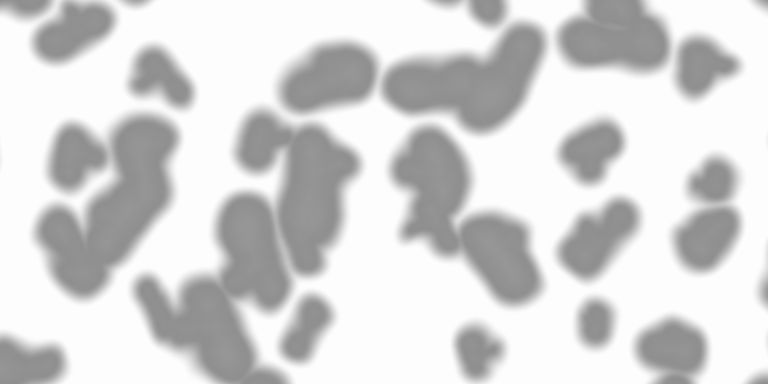
A Shadertoy shader for this pattern:

```glsl
// Soft grey clumps scattered on a white ground.
// Each cell of a jittered grid holds a waisted body with a side lobe; all are
// blended as distance fields, gently warped, then shaded with a blurred edge.

const vec3  GROUND_COLOR  = vec3(0.992);
const vec3  RIM_COLOR     = vec3(0.562);
const vec3  CORE_COLOR    = vec3(0.588);
const float CELL_SIZE     = 0.24;             // in canvas heights
const float JITTER        = 0.16;             // full range of centre offsets
const float PRESENCE      = 0.90;             // share of occupied cells
const vec2  SIZE_RANGE    = vec2(0.60, 1.20);
const vec2  RADIUS_RANGE  = vec2(0.050, 0.081);
const vec2  HALF_LENGTH   = vec2(0.030, 0.078);
const float MEAN_ANGLE    = 1.05;             // bodies mostly lean up and right
const float ANGLE_SPREAD  = 2.5;
const float MAX_WAIST     = 0.6;              // 0 straight sides, 1 two discs
const float WAIST_BLEND   = 0.07;
const vec2  LOBE_REACH    = vec2(0.015, 0.085);
const float LOBE_RADIUS   = 0.046;
const float LOBE_BLEND    = 0.028;
const float CLUMP_BLEND   = 0.014;
const float WARP_SCALE    = 9.0;
const float WARP_AMOUNT   = 0.026;
const float EDGE_WIDTH    = 0.050;
const float MOTTLE_SCALE  = 60.0;
const float MOTTLE_AMOUNT = 0.007;
const vec2  SEED          = vec2(37.0, 11.0);

// Four random values in 0..1 from a lattice point
vec4 hash4(vec2 p) {
    vec4 q = fract(p.xyxy * vec4(0.1031, 0.1030, 0.0973, 0.1099));
    q += dot(q, q.wzxy + 33.33);
    return fract((q.xxyz + q.yzzw) * q.zywx);
}

// Two channels of smooth value noise in 0..1
vec2 noise2(vec2 p) {
    vec2 i = floor(p), f = fract(p);
    f = f * f * f * (f * (f * 6.0 - 15.0) + 10.0);
    vec2 low  = mix(hash4(i).xy, hash4(i + vec2(1, 0)).xy, f.x);
    vec2 high = mix(hash4(i + vec2(0, 1)).xy, hash4(i + vec2(1, 1)).xy, f.x);
    return mix(low, high, f.y);
}

float smoothMin(float a, float b, float k) {
    float h = max(k - abs(a - b), 0.0) / k;
    return min(a, b) - 0.25 * h * h * k;
}

// Capsule whose radius changes from ra at a to rb at b
float taperedCapsule(vec2 p, vec2 a, vec2 b, float ra, float rb) {
    vec2 pa = p - a, ba = b - a;
    float t = clamp(dot(pa, ba) / dot(ba, ba), 0.0, 1.0);
    return length(pa - ba * t) - mix(ra, rb, t);
}

// Distance to the clump owned by one grid cell
float clump(vec2 p, vec2 cell) {
    vec4 place = hash4(cell + SEED);
    vec4 form  = hash4(cell + SEED + 71.0);
    vec4 lobe  = hash4(cell + SEED + 143.0);
    if (place.w > PRESENCE) return 1.0;

    p -= (cell + 0.5) * CELL_SIZE + (place.xy - 0.5) * JITTER;
    float size = mix(SIZE_RANGE.x, SIZE_RANGE.y, place.z);
    p /= size;

    // Tapered main body, pinched towards a pair of discs
    float angle = MEAN_ANGLE + (form.x - 0.5) * ANGLE_SPREAD;
    vec2 axis = vec2(cos(angle), sin(angle));
    vec2 tip = axis * mix(HALF_LENGTH.x, HALF_LENGTH.y, form.y);
    float tailRadius = mix(RADIUS_RANGE.x, RADIUS_RANGE.y, form.z);
    float headRadius = mix(RADIUS_RANGE.x, RADIUS_RANGE.y, form.w);
    float rod = taperedCapsule(p, -tip, tip, tailRadius, headRadius);
    float discs = smoothMin(length(p + tip) - tailRadius, length(p - tip) - headRadius, WAIST_BLEND);
    float body = mix(rod, discs, MAX_WAIST * lobe.w);

    // Lobe growing out of one flank
    vec2 root = tip * (lobe.x * 1.6 - 0.8);
    float turn = lobe.w < 0.5 ? -1.0 : 1.0;
    vec2 flank = normalize(turn * vec2(-axis.y, axis.x) + axis * (lobe.y - 0.5));
    vec2 end = root + flank * mix(LOBE_REACH.x, LOBE_REACH.y, lobe.z);
    float side = taperedCapsule(p, root, end, LOBE_RADIUS, LOBE_RADIUS * 0.9);

    return smoothMin(body, side, LOBE_BLEND) * size;
}

// Blend of the clumps in the surrounding cells
float clumpField(vec2 p) {
    vec2 home = floor(p / CELL_SIZE);
    float d = 1.0;
    for (int y = -1; y <= 1; y++)
        for (int x = -1; x <= 1; x++)
            d = smoothMin(d, clump(p, home + vec2(x, y)), CLUMP_BLEND);
    return d;
}

void mainImage(out vec4 fragColor, in vec2 fragCoord) {
    vec2 p = fragCoord / iResolution.y;

    // Irregular outlines
    vec2 warp = (noise2(p * WARP_SCALE + SEED) - 0.5) * WARP_AMOUNT;
    float d = clumpField(p + warp);

    // Slightly darker rim, faint mottling inside
    vec3 grey = mix(RIM_COLOR, CORE_COLOR, smoothstep(0.020, 0.080, -d));
    grey += (noise2(p * MOTTLE_SCALE).x - 0.5) * MOTTLE_AMOUNT;

    float cover = 1.0 - smoothstep(-0.5 * EDGE_WIDTH, 0.5 * EDGE_WIDTH, d);
    fragColor = vec4(mix(GROUND_COLOR, grey, cover), 1.0);
}
```
